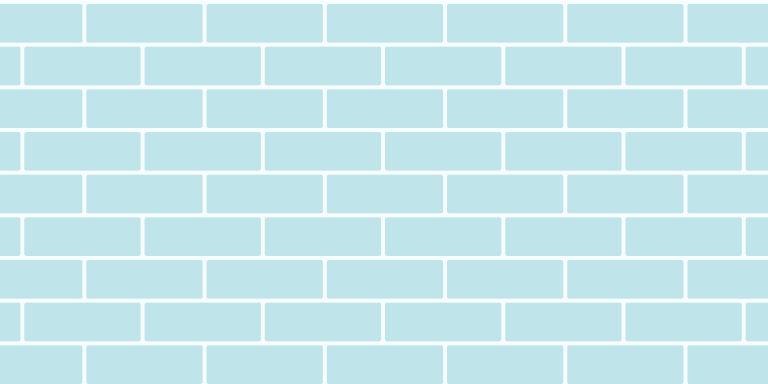
A Shadertoy shader for this pattern:

```glsl
// Pale blue running-bond brick wall with slightly rounded bricks and white mortar.

// Lengths are fractions of the canvas height.
#define ROWS 9.0
#define BRICK_PITCH 0.3131
#define MORTAR vec2(0.0101, 0.0104)
#define CORNER_RADIUS 0.0055
#define EVEN_ROW_START 0.2247
#define ODD_ROW_START 0.0633
#define BRICK_COLOR vec3(0.750, 0.893, 0.917)
#define MORTAR_COLOR vec3(0.970, 0.992, 1.000)

// Signed distance to a rounded box centred on the origin.
float roundedBox(vec2 p, vec2 halfSize, float radius) {
    vec2 q = abs(p) - halfSize + radius;
    return length(max(q, 0.0)) + min(max(q.x, q.y), 0.0) - radius;
}

// Signed distance to the nearest brick of the wall.
float brickWall(vec2 p) {
    vec2 pitch = vec2(BRICK_PITCH, 1.0 / ROWS);
    vec2 halfSize = 0.5 * (pitch - MORTAR);

    // Shift alternate rows, then centre each cell on its brick.
    p.y -= halfSize.y;
    float row = floor(p.y / pitch.y + 0.5);
    float start = mix(EVEN_ROW_START, ODD_ROW_START, mod(row, 2.0));
    p.x -= start + halfSize.x;
    float column = floor(p.x / pitch.x + 0.5);

    return roundedBox(p - vec2(column, row) * pitch, halfSize, CORNER_RADIUS);
}

void mainImage(out vec4 fragColor, in vec2 fragCoord) {
    vec2 p = fragCoord / iResolution.y;

    // Blend across one pixel at the brick edges.
    float coverage = clamp(0.5 - brickWall(p) * iResolution.y, 0.0, 1.0);
    fragColor = vec4(mix(MORTAR_COLOR, BRICK_COLOR, coverage), 1.0);
}
```
